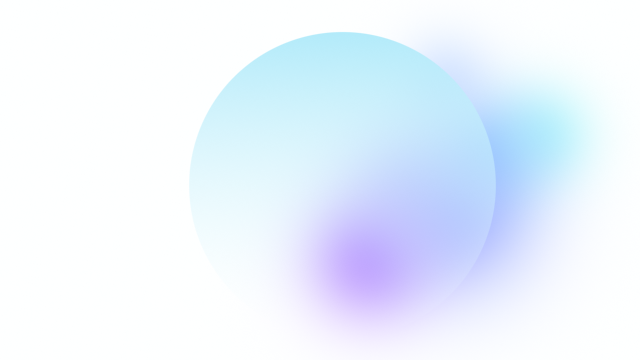
This background is drawn by a Shadertoy shader. Its source:

```glsl
// Draws a translucent cyan disc over a soft glow of violet, blue and aqua on white.

const vec3 WHITE = vec3(0.995, 1.0, 1.0);
const vec3 DISC_CYAN = vec3(0.70, 0.92, 0.98);
const vec3 PURPLE = vec3(0.70, 0.48, 1.0);
const vec3 VIOLET = vec3(0.68, 0.62, 1.0);
const vec3 PERIWINKLE = vec3(0.62, 0.68, 1.0);
const vec3 BLUE = vec3(0.55, 0.77, 1.0);
const vec3 AQUA = vec3(0.65, 0.97, 0.98);
const vec3 HAZE = vec3(0.68, 0.80, 1.0);

// Gaussian falloff around a centre
float softSpot(vec2 p, vec2 center, float spread) {
    vec2 d = (p - center) / spread;
    return exp(-0.5 * dot(d, d));
}

// Adds one spot: rgb holds weighted colour, a holds total weight
void addGlow(inout vec4 blend, inout float clearness, vec3 color, float weight) {
    blend += vec4(color * weight, weight);
    clearness *= 1.0 - weight;
}

// Blurred patch of blended colours over white
vec3 glowField(vec2 p) {
    vec4 blend = vec4(0.0);
    float clearness = 1.0;
    addGlow(blend, clearness, PURPLE, 0.90 * softSpot(p, vec2(0.134, 0.287), 0.116));
    addGlow(blend, clearness, PERIWINKLE, 0.90 * softSpot(p, vec2(0.373, 0.410), 0.157));
    addGlow(blend, clearness, VIOLET, 0.45 * softSpot(p, vec2(0.245, 0.479), 0.120));
    addGlow(blend, clearness, BLUE, 0.75 * softSpot(p, vec2(0.470, 0.572), 0.106));
    addGlow(blend, clearness, AQUA, 0.70 * softSpot(p, vec2(0.620, 0.625), 0.097));
    addGlow(blend, clearness, HAZE, 0.42 * softSpot(p, vec2(0.350, 0.780), 0.088));
    vec3 color = blend.rgb / max(blend.a, 1e-5);
    return mix(WHITE, color, 1.0 - clearness);
}

// Disc that fades from cyan at the top to clear white at the bottom
vec3 overlayDisc(vec3 base, vec2 p, vec2 center, float radius, float edge) {
    vec2 q = p - center;
    float height = clamp(0.5 + 0.5 * q.y / radius, 0.0, 1.0);
    float inside = 1.0 - smoothstep(-edge, edge, length(q) - radius);
    vec3 tint = mix(WHITE, DISC_CYAN, pow(height, 0.7));
    return mix(base, tint, inside * height);
}

// Small random offset that hides banding
float hash(vec2 p) {
    return fract(sin(dot(p, vec2(12.9898, 78.233))) * 43758.5453);
}

void mainImage(out vec4 fragColor, in vec2 fragCoord) {
    // Unit is the canvas height; x is centred, y starts at the bottom
    vec2 p = vec2(fragCoord.x - 0.5 * iResolution.x, fragCoord.y) / iResolution.y;
    vec3 color = glowField(p);
    color = overlayDisc(color, p, vec2(0.0625, 0.485), 0.426, 0.8 / iResolution.y);
    color += (hash(fragCoord) - 0.5) / 255.0;
    fragColor = vec4(clamp(color, 0.0, 1.0), 1.0);
}
```
